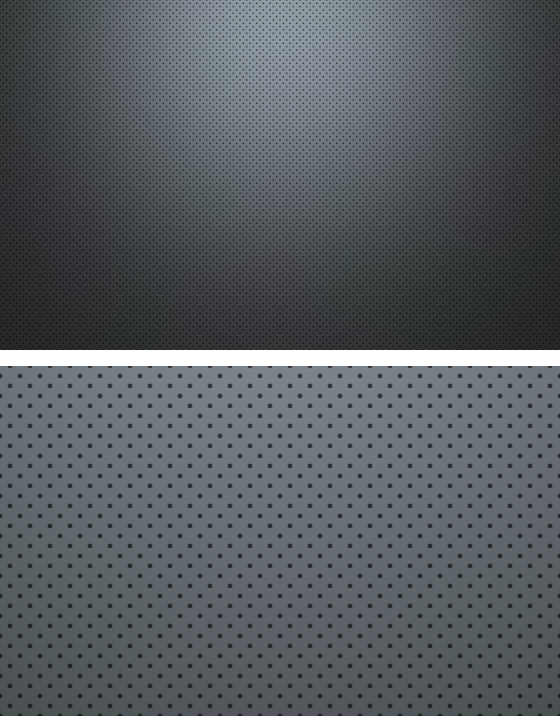
Top, the full canvas; bottom, a detail of the centre.
Give the GLSL for this pattern, as a WebGL 2 fragment shader.

```glsl
#version 300 es
precision highp float;
// Perforated grey metal sheet: small dark holes on a staggered grid, each
// with a faint lit lower lip, under an elliptical Gaussian glow that falls
// from the top centre. Slow noise shifts the tint of the metal.

#define CELLS vec2(84.0, 52.5)      // repeats across and down, two holes each
#define HOLE_RADIUS 0.120           // in cells
#define HOLE_DEPTH 0.58             // darkening inside a hole
#define LIP_OFFSET 0.09             // drop of the lit lip, in cells
#define LIP_LIGHT 0.05
#define GLOW_CENTRE vec2(0.5, 1.0)
#define GLOW_FALLOFF vec2(2.52, 1.38)
#define TINT_AMOUNT 0.018
#define SHADOW_METAL vec3(0.138, 0.138, 0.139)
#define LIT_METAL vec3(0.562, 0.610, 0.643)

uniform vec2 u_resolution;
out vec4 fragColor;

float hash(vec2 p) {
    p = fract(p * vec2(0.1031, 0.1137));
    p += dot(p, p.yx + 33.33);
    return fract((p.x + p.y) * p.x * 17.0);
}

float valueNoise(vec2 p) {
    vec2 cell = floor(p);
    vec2 f = fract(p);
    f = f * f * (3.0 - 2.0 * f);
    float low = mix(hash(cell), hash(cell + vec2(1.0, 0.0)), f.x);
    float high = mix(hash(cell + vec2(0.0, 1.0)), hash(cell + 1.0), f.x);
    return mix(low, high, f.y);
}

// Distance to the nearest hole centre: cell corners and cell middles.
float staggeredDistance(vec2 grid) {
    vec2 middle = fract(grid) - 0.5;
    vec2 corner = fract(grid + 0.5) - 0.5;
    return min(length(middle), length(corner));
}

float holeMask(vec2 grid, float pixel) {
    float edge = 0.7 * pixel;
    float d = staggeredDistance(grid) - HOLE_RADIUS;
    return 1.0 - smoothstep(-edge, edge, d);
}

void main() {
    vec2 uv = gl_FragCoord.xy / u_resolution;
    vec2 grid = (uv - vec2(0.0, 1.0)) * CELLS; // rows start at the top edge
    float pixel = CELLS.y / u_resolution.y;

    // Overhead glow
    vec2 reach = (uv - GLOW_CENTRE) * GLOW_FALLOFF;
    float glow = exp(-dot(reach, reach));
    vec3 colour = mix(SHADOW_METAL, LIT_METAL, glow);

    // Slow drift between violet and green-grey
    float drift = valueNoise(uv * vec2(8.0, 5.0) + 3.0) - 0.5;
    colour += TINT_AMOUNT * drift * vec3(1.0, -0.6, 0.8);

    // Lit lower lip, then the hole over it
    float lip = holeMask(grid + vec2(0.0, LIP_OFFSET), pixel);
    float hole = holeMask(grid, pixel);
    colour *= 1.0 + LIP_LIGHT * lip * (1.0 - hole);
    colour *= 1.0 - HOLE_DEPTH * hole;

    fragColor = vec4(colour, 1.0);
}
```
